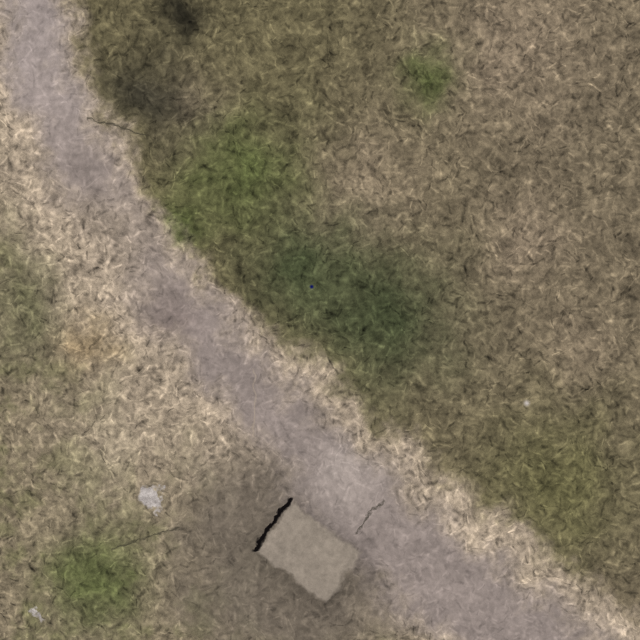
A Shadertoy shader for this texture:

```glsl
// Aerial view of a worn dirt path curving through dry and green grass.
// A power curve places the path; soft warped patches tint the ground,
// gradient noise roughens it, and layers of hashed strokes make the blades.

vec2 hash2(vec2 p) {
    vec3 q = fract(p.xyx * vec3(0.1031, 0.103, 0.0973));
    q += dot(q, q.yzx + 33.33);
    return fract((q.xx + q.yz) * q.zy);
}

float gradDot(vec2 cell, vec2 offset, vec2 f) {
    return dot(hash2(cell + offset) * 2.0 - 1.0, f - offset);
}

float noise(vec2 p) {
    vec2 i = floor(p), f = p - i, u = f * f * (3.0 - 2.0 * f);
    return mix(mix(gradDot(i, vec2(0, 0), f), gradDot(i, vec2(1, 0), f), u.x),
               mix(gradDot(i, vec2(0, 1), f), gradDot(i, vec2(1, 1), f), u.x), u.y);
}

float fbm(vec2 p) {
    float sum = 0.0, amp = 1.0;
    for (int i = 0; i < 4; i++) {
        sum += amp * noise(p);
        p = mat2(1.6, 1.2, -1.2, 1.6) * p + 17.3;
        amp *= 0.6;
    }
    return sum;
}

float segment(vec2 p, vec2 a, vec2 b) {
    vec2 d = b - a;
    return length(p - a - d * clamp(dot(p - a, d) / dot(d, d), 0.0, 1.0));
}

float spot(vec2 p, vec2 centre, vec2 radius) {
    vec2 d = (p - centre) / radius;
    return exp(-dot(d, d));
}

void tint(inout vec3 col, vec3 colour, vec2 p, vec2 centre, float radius) {
    col = mix(col, colour, 0.8 * spot(p, centre, vec2(radius)));
}

float fill(float d) {
    float soft = 0.0015 + 0.5 / iResolution.y;
    return 1.0 - smoothstep(-soft, soft, d);
}

// Signed light and dark of short, randomly turned blades
float blades(vec2 p) {
    float shade = 0.0;
    for (int layer = 0; layer < 3; layer++) {
        vec2 q = p * (52.0 + 19.0 * float(layer)) + 31.7 * float(layer);
        for (int k = 0; k < 9; k++) {
            vec2 cell = floor(q) + vec2(k % 3, k / 3) - 1.0;
            vec2 r = hash2(cell), s = hash2(cell + 71.0);
            vec2 arm = vec2(cos(6.283 * s.x), sin(6.283 * s.x)) * (0.15 + 0.35 * r.y);
            float d = segment(q, cell + r - arm, cell + r + arm);
            shade += (s.y - 0.5) * (1.0 - smoothstep(0.0, 0.25, d));
        }
    }
    return shade;
}

void mainImage(out vec4 fragColor, in vec2 fragCoord) {
    vec2 p = fragCoord / iResolution.xy;
    vec2 w = p + 0.04 * vec2(fbm(p * 13.0), fbm(p * 13.0 + 40.0));
    float broad = fbm(p * 9.0 + 5.0), mid = fbm(p * 32.0), fine = fbm(p * 90.0);
    vec3 straw = vec3(0.66, 0.597, 0.52), dry = vec3(0.54, 0.48, 0.405);
    vec3 green = vec3(0.32, 0.355, 0.205), deep = vec3(0.25, 0.285, 0.19);
    vec3 dark = vec3(0.2, 0.19, 0.16);

    // Signed distance across the path, positive toward the upper right
    float t = clamp(1.0 - w.y, 0.0, 1.1), slope = 1.394 * pow(t, 0.7);
    float across = (w.x - 0.05 - 0.82 * pow(t, 1.7)) / sqrt(1.0 + slope * slope);
    float edge = 0.068 + 0.035 * smoothstep(0.4, 0.7, t);

    // Right meadow: brown, dry and green areas
    vec3 meadow = mix(vec3(0.41, 0.38, 0.285), vec3(0.455, 0.41, 0.335), smoothstep(0.45, 0.85, w.x));
    meadow *= 1.0 + 0.16 * fbm(p * 18.0 + 3.0);
    tint(meadow, dry, w, vec2(0.57, 0.71), 0.11);
    tint(meadow, dry, w, vec2(0.8, 0.93), 0.13);
    tint(meadow, dry, w, vec2(0.83, 0.63), 0.07);
    tint(meadow, dry, w, vec2(0.91, 0.44), 0.07);
    tint(meadow, dry, w, vec2(0.3, 0.83), 0.06);
    tint(meadow, vec3(0.39, 0.38, 0.25), w, vec2(0.87, 0.24), 0.14);
    tint(meadow, green, w, vec2(0.67, 0.88), 0.04);
    tint(meadow, green, w, vec2(0.38, 0.73), 0.09);
    tint(meadow, green, w, vec2(0.28, 0.65), 0.045);
    tint(meadow, deep, w, vec2(0.48, 0.58), 0.08);
    tint(meadow, deep, w, vec2(0.6, 0.5), 0.1);
    tint(meadow, dark, w, vec2(0.23, 0.85), 0.065);
    tint(meadow, dark * 0.6, w, vec2(0.275, 0.98), 0.035);

    // Left verge: patchy grass fading to straw
    vec3 col = mix(vec3(0.54, 0.49, 0.405), vec3(0.42, 0.4, 0.3), smoothstep(-0.2, 0.5, broad + mid * 0.5));
    tint(col, green, w, vec2(0.15, 0.09), 0.07);
    tint(col, vec3(0.41, 0.4, 0.3), w, vec2(0.04, 0.52), 0.08);
    tint(col, straw, w, vec2(0.2, 0.32), 0.11);
    col = mix(col, straw, smoothstep(-0.2, -0.08, across));
    tint(col, vec3(0.61, 0.53, 0.41), w, vec2(0.14, 0.46), 0.04);

    // Bare soil, trodden path, then the meadow edge
    float soil = smoothstep(0.25, 0.8, spot(w, vec2(0.46, 0.13), vec2(0.22)));
    col = mix(col, vec3(0.45, 0.41, 0.365), 0.9 * soil);
    vec3 trodden = mix(vec3(0.58, 0.53, 0.505), vec3(0.63, 0.58, 0.56), smoothstep(0.7, 0.95, p.y));
    tint(trodden, vec3(0.67, 0.62, 0.59), w, vec2(0.54, 0.26), 0.065);
    tint(trodden, vec3(0.49, 0.44, 0.42), w, vec2(0.26, 0.5), 0.05);
    float lower = 0.025 * smoothstep(0.68, 0.85, t);
    float bare = 1.0 - smoothstep(0.01, 0.085, abs(across + 0.005 + lower) - lower + 0.02 * mid);
    bare *= 1.0 - 0.8 * spot(w, vec2(0.16, 0.61), vec2(0.08));
    col = mix(col, trodden, bare);
    float grass = smoothstep(edge - 0.025, edge + 0.025, across + 0.02 * mid);
    col = mix(col, meadow, grass);

    // Fibres and clumps, calmer on bare ground
    float rough = 1.0 - 0.6 * max(bare, soil * 0.7) * (1.0 - grass);
    col *= 1.0 + rough * (0.42 * blades(mix(p, w, 0.3)) + 0.23 * mid + 0.3 * fine) + 0.1 * broad;

    // Flat stone, shadowed at its upper left
    vec2 jag = p + 0.009 * vec2(mid, fbm(p * 32.0 + 9.0));
    vec2 box = abs((jag - vec2(0.482, 0.136)) * mat2(0.81, -0.59, 0.59, 0.81)) - vec2(0.067, 0.047);
    float stone = length(max(box, 0.0)) + min(max(box.x, box.y), 0.0);
    col *= 1.0 - 0.18 * exp(-max(stone, 0.0) * 50.0);
    col = mix(col, vec3(0.58, 0.535, 0.485) * (1.0 + 0.1 * mid + 0.13 * fine), fill(stone * 0.5));
    vec2 bend = vec2(0.423, 0.184), fork = vec2(0.573, 0.193);
    float gap = min(segment(jag, vec2(0.4, 0.142), bend), segment(jag, bend, vec2(0.454, 0.219)));
    col = mix(col, vec3(0.07, 0.06, 0.06), fill(gap - 0.004 - 0.003 * mid));

    // Crack, twigs, pale stalk, pebbles and a blue fleck
    float line = min(segment(jag, vec2(0.56, 0.167), fork), segment(jag, fork, vec2(0.602, 0.217)));
    line = min(line, segment(jag, vec2(0.18, 0.145), vec2(0.28, 0.178)));
    line = min(line, segment(jag, vec2(0.137, 0.814), vec2(0.23, 0.79)));
    col = mix(col, dark, 0.6 * fill(line - 0.001 - 0.003 * fine));
    float stalk = segment(jag, vec2(0.397, 0.42), vec2(0.397, 0.32));
    col = mix(col, straw * 1.08, 0.5 * fill(stalk - 0.001));
    float pebble = min(length(jag - vec2(0.234, 0.223)) - 0.017, length(jag - vec2(0.05, 0.043)) - 0.01);
    pebble = min(pebble + 0.02 * mid, length(p - vec2(0.823, 0.37)) - 0.004);
    col = mix(col, vec3(0.73, 0.7, 0.69) + 0.2 * fine, 0.85 * fill(pebble * 0.6));
    col = mix(col, vec3(0.06, 0.08, 0.36), fill(length(p - vec2(0.487, 0.552)) - 0.0024));
    fragColor = vec4(clamp(col, 0.0, 1.0), 1.0);
}
```
